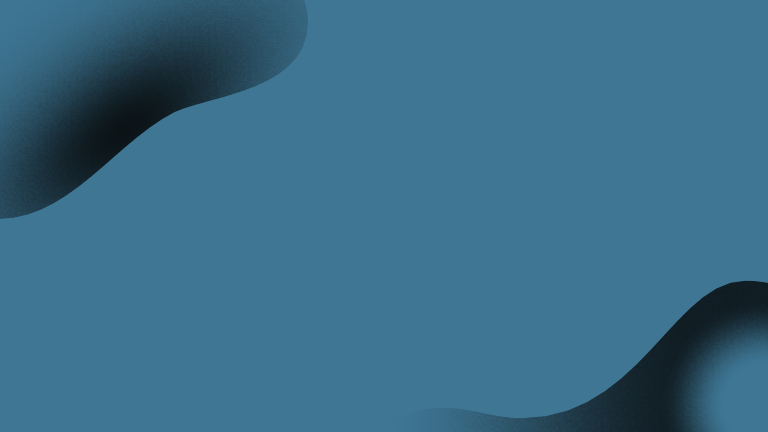
Give the GLSL for this background, as a WebGL 1 fragment shader.

```glsl
precision highp float;
// Flat blue backdrop with two grainy, shaded wave shapes in opposite corners.

uniform vec2 u_resolution;

const float ASPECT = 16.0 / 9.0;
const vec3 BASE_COLOR = vec3(0.243, 0.463, 0.580);
const vec3 INK_COLOR = vec3(0.045, 0.075, 0.090);

const vec2 SHADOW_CENTER = vec2(0.289, 0.699);
const vec2 SHADOW_AXIS = vec2(0.8, 0.6);
const vec2 SHADOW_SIZE = vec2(0.266, 0.127);   // spread along and across the axis

const vec2 GLOW_CENTER = vec2(1.771, 0.062);
const vec2 GLOW_RANGE = vec2(0.09, 0.245);     // clear core, outer fade
const vec2 RAMP_RANGE = vec2(0.88, 1.60);      // shade builds up left to right
const float WAVE_SHADE = 0.90;

const float GRAIN_ROWS = 288.0;
const float GRAIN_AMOUNT = 0.30;
const int CURVE_STEPS = 14;

float hash(vec2 p) {
  return fract(sin(dot(p, vec2(127.1, 311.7))) * 43758.5453);
}

vec2 bezier(vec2 a, vec2 b, vec2 c, vec2 d, float t) {
  float s = 1.0 - t;
  return s * s * s * a + 3.0 * s * t * (s * b + t * c) + t * t * t * d;
}

// Adds one cubic to an outline: x keeps the nearest distance,
// y flips sign each time the curve passes beneath p.
void addCurve(vec2 p, vec2 a, vec2 b, vec2 c, vec2 d, inout vec2 outline) {
  vec2 from = a;
  for (int i = 1; i <= CURVE_STEPS; i++) {
    vec2 to = bezier(a, b, c, d, float(i) / float(CURVE_STEPS));
    vec2 edge = to - from;
    vec2 rel = p - from;
    float along = clamp(dot(rel, edge) / dot(edge, edge), 0.0, 1.0);
    outline.x = min(outline.x, length(rel - edge * along));
    if ((from.x <= p.x) != (to.x <= p.x) && rel.y > edge.y * rel.x / edge.x) {
      outline.y = -outline.y;
    }
    from = to;
  }
}

// Signed distance, negative above the upper-left outline.
float upperBlob(vec2 p) {
  vec2 o = vec2(10.0, 1.0);
  addCurve(p, vec2(-0.005, 0.493), vec2(0.162, 0.493), vec2(0.266, 0.671), vec2(0.405, 0.741), o);
  addCurve(p, vec2(0.405, 0.741), vec2(0.493, 0.780), vec2(0.713, 0.792), vec2(0.713, 0.949), o);
  addCurve(p, vec2(0.713, 0.949), vec2(0.713, 0.977), vec2(0.706, 0.995), vec2(0.694, 1.023), o);
  return o.x * o.y;
}

// Signed distance, negative below the lower-right outline.
float lowerWave(vec2 p) {
  vec2 o = vec2(10.0, -1.0);
  addCurve(p, vec2(0.861, -0.009), vec2(0.903, 0.028), vec2(0.961, 0.056), vec2(1.025, 0.056), o);
  addCurve(p, vec2(1.025, 0.056), vec2(1.093, 0.056), vec2(1.141, 0.032), vec2(1.208, 0.032), o);
  addCurve(p, vec2(1.208, 0.032), vec2(1.481, 0.032), vec2(1.560, 0.350), vec2(1.725, 0.350), o);
  addCurve(p, vec2(1.725, 0.350), vec2(1.748, 0.350), vec2(1.771, 0.347), vec2(1.787, 0.343), o);
  return o.x * o.y;
}

// Soft oval shadow lying along the blob's lower edge.
float upperShade(vec2 p) {
  vec2 rel = p - SHADOW_CENTER;
  vec2 across = vec2(-SHADOW_AXIS.y, SHADOW_AXIS.x);
  vec2 q = vec2(dot(rel, SHADOW_AXIS), dot(rel, across)) / SHADOW_SIZE;
  return exp(-0.5 * dot(q, q));
}

// Shade that grows to the right and opens into a round glow in the corner.
float lowerShade(vec2 p) {
  float ramp = smoothstep(RAMP_RANGE.x, RAMP_RANGE.y, p.x);
  float clearing = smoothstep(GLOW_RANGE.x, GLOW_RANGE.y, distance(p, GLOW_CENTER));
  return WAVE_SHADE * ramp * clearing;
}

float coverage(float signedDistance, float pixel) {
  return 1.0 - smoothstep(-0.6 * pixel, 0.6 * pixel, signedDistance);
}

void main() {
  // Height units: y runs 0 to 1, x runs 0 to ASPECT.
  vec2 p = gl_FragCoord.xy / u_resolution * vec2(ASPECT, 1.0);
  float pixel = 1.0 / u_resolution.y;

  float shade = upperShade(p) * coverage(upperBlob(p), pixel)
              + lowerShade(p) * coverage(lowerWave(p), pixel);

  // Grain is strongest in the half tones.
  float grain = hash(floor(p * GRAIN_ROWS)) - 0.5;
  shade += grain * GRAIN_AMOUNT * shade * (1.0 - shade);

  gl_FragColor = vec4(mix(BASE_COLOR, INK_COLOR, clamp(shade, 0.0, 1.0)), 1.0);
}
```
